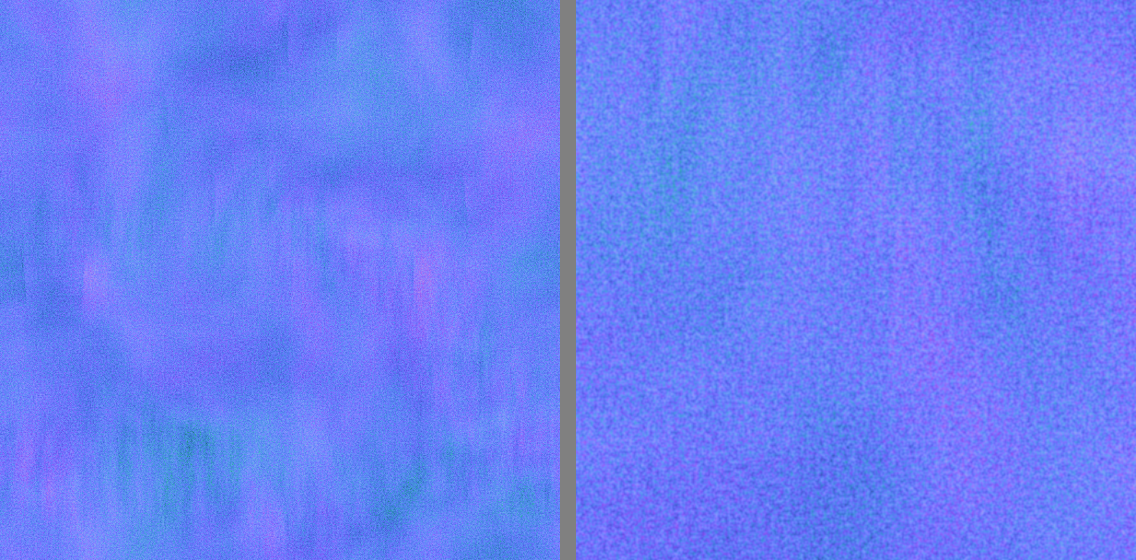
Left: the whole. Right: its middle third, enlarged.
Write a WebGL 1 fragment shader that draws this texture map.

```glsl
precision highp float;

uniform vec2 u_resolution;

// Mean tilt of the surface and strength of each layer, in slope units
const vec2 LEAN = vec2(-0.185, 0.003);
const vec2 BLOTCH_AMOUNT = vec2(0.38, 0.24);
const vec2 STREAK_AMOUNT = vec2(0.24, 0.08);
const vec2 BRISTLE_AMOUNT = vec2(0.10, 0.06);
const vec2 SCRATCH_AMOUNT = vec2(0.20, 0.03);
const float COARSE_GRAIN = 0.25;
const float FINE_GRAIN = 0.27;
const float STEEPNESS = 2.1;

// Whole numbers of cells across the tile
const vec2 BLOTCH_CELLS_X = vec2(4.0, 3.0);
const vec2 BLOTCH_CELLS_Y = vec2(3.0, 4.0);
const vec2 WARP_CELLS = vec2(3.0, 3.0);
const vec2 STREAK_CELLS = vec2(34.0, 5.0);
const vec2 BRISTLE_CELLS = vec2(110.0, 18.0);
const vec2 SCRATCH_CELLS = vec2(9.0, 7.0);
const vec2 COARSE_GRAIN_CELLS = vec2(256.0);
const vec2 FINE_GRAIN_CELLS = vec2(512.0);

const float WARP_AMOUNT = 0.12;
const float SCRATCH_THRESHOLD = 0.72;
const int OCTAVES = 5;
const float GAIN = 0.57;
const float TAU = 6.2831853;

vec2 hash2(vec2 cell, float seed) {
  vec3 p = fract(vec3(cell.xyx + seed * 7.31) * vec3(0.1031, 0.1030, 0.0973));
  p += dot(p, p.yzx + 33.33);
  return fract((p.xx + p.yz) * p.zy);
}

float cornerSlope(vec2 cell, vec2 offset, vec2 period, float seed) {
  float angle = TAU * hash2(mod(cell, period), seed).x;
  return dot(vec2(cos(angle), sin(angle)), offset);
}

// Gradient noise that wraps after one tile
float noise(vec2 uv, vec2 period, float seed) {
  vec2 p = uv * period;
  vec2 i = floor(p);
  vec2 f = p - i;
  vec2 w = f * f * f * (f * (f * 6.0 - 15.0) + 10.0);
  vec2 e = vec2(1.0, 0.0);
  float bottom = mix(cornerSlope(i, f, period, seed),
                     cornerSlope(i + e.xy, f - e.xy, period, seed), w.x);
  float top = mix(cornerSlope(i + e.yx, f - e.yx, period, seed),
                  cornerSlope(i + e.xx, f - e.xx, period, seed), w.x);
  return mix(bottom, top, w.y);
}

vec2 noise2(vec2 uv, vec2 period, float seed) {
  return vec2(noise(uv, period, seed), noise(uv, period, seed + 1.7));
}

float fbm(vec2 uv, vec2 period, float seed) {
  float sum = 0.0;
  float amplitude = 1.0;
  for (int i = 0; i < OCTAVES; i++) {
    sum += amplitude * noise(uv, period, seed + float(i) * 3.1);
    amplitude *= GAIN;
    period *= 2.0;
  }
  return sum;
}

// Sparse upright creases: a dark lip on the left, a soft glow on the right
float scratches(vec2 uv) {
  vec2 g = uv * SCRATCH_CELLS;
  vec2 cell = mod(floor(g), SCRATCH_CELLS);
  vec2 f = fract(g) - 0.5;
  vec2 place = hash2(cell, 41.0);
  vec2 look = hash2(cell, 47.0);
  float x = f.x - (place.x - 0.5) * 0.4 - (look.x - 0.5) * 0.3 * f.y;
  float edge = smoothstep(-0.025, 0.025, x);
  float profile = mix(-exp(-abs(x) * 22.0), 0.8 * exp(-abs(x) * 6.0), edge);
  vec2 fade = 1.0 - smoothstep(vec2(0.25, 0.05), vec2(0.5), abs(f));
  float present = smoothstep(SCRATCH_THRESHOLD, 1.0, place.y) * 0.6
                + 0.4 * step(SCRATCH_THRESHOLD, place.y);
  return profile * fade.x * fade.y * present;
}

void main() {
  vec2 uv = gl_FragCoord.xy / u_resolution;

  // Broad cloudy tilt
  vec2 warped = uv + WARP_AMOUNT * noise2(uv, WARP_CELLS, 3.0);
  vec2 blotch = vec2(fbm(warped, BLOTCH_CELLS_X, 11.0),
                     fbm(warped, BLOTCH_CELLS_Y, 23.0));
  blotch.y -= 0.2 * blotch.x;
  vec2 slope = LEAN + BLOTCH_AMOUNT * blotch;

  // Upright brush marks, showing in patches only
  float patches = smoothstep(-0.05, 0.4, noise(uv, WARP_CELLS, 61.0));
  slope += STREAK_AMOUNT * patches * noise2(uv, STREAK_CELLS, 67.0);
  slope += BRISTLE_AMOUNT * (0.4 + patches) * noise2(uv, BRISTLE_CELLS, 71.0);
  slope += SCRATCH_AMOUNT * scratches(uv);

  // Fine grain
  slope += COARSE_GRAIN * noise2(uv, COARSE_GRAIN_CELLS, 83.0);
  slope += FINE_GRAIN * noise2(uv, FINE_GRAIN_CELLS, 97.0);

  // Pack the normal as a colour
  float height = sqrt(max(0.0, 1.0 - STEEPNESS * dot(slope, slope)));
  gl_FragColor = vec4(0.5 + 0.5 * vec3(slope, height), 1.0);
}
```
